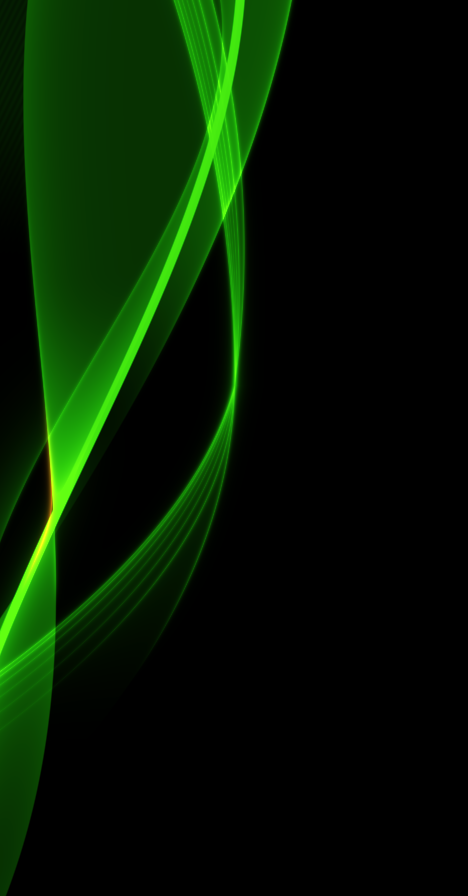
This background is drawn by a WebGL 1 fragment shader. Its source:

```glsl
precision highp float;
// Translucent green ribbons sweeping down the left of a black field.
// Cubic curves x(depth) bound the sheets; a fan of thin threads meets at a
// pinch. Light is summed as one intensity, then tinted by a green ramp.

uniform vec2 u_resolution;

// Curve positions at four evenly spaced depths, in units of canvas height
const vec4 LEFT_EDGE = vec4(0.031, 0.039, 0.0625, 0.0065);
const vec4 STRIP = vec4(0.268, 0.211, 0.107, -0.001);
const vec4 RIGHT_EDGE = vec4(0.3255, 0.251, 0.1315, -0.02);
const vec4 INNER_FOLD = vec4(0.246, 0.193, 0.0586, -0.026);
const float RIBBON_SPAN = 0.72;

const vec2 PINCH = vec2(0.262, 0.430);
const int THREADS = 7;
const float THREAD_WIDTH = 0.0013;
const float STRIP_HALF_WIDTH = 0.0052;
const vec3 WARM = vec3(0.75, 0.3, 0.04);

// Cubic through four nodes spread over 0..span
float curveX(vec4 n, float span, float y) {
  float s = 3.0 * y / span;
  float a = s - 1.0, b = s - 2.0, c = s - 3.0;
  return dot(n, vec4(-a * b * c / 6.0, s * b * c / 2.0,
                     -s * a * c / 2.0, s * a * b / 6.0));
}

// Signed distance to a curve, positive on its right
float curveSide(vec2 p, vec4 n, float span) {
  float x = curveX(n, span, p.y);
  float slope = (curveX(n, span, p.y + 0.002) - x) / 0.002;
  return (p.x - x) / sqrt(1.0 + slope * slope);
}

// Signed distance to thread k (0 = inner, 1 = outer) of the fan
float threadSide(vec2 p, float k) {
  float s = p.y - PINCH.y;
  float u = pow(k, s > 0.0 ? 1.5 : 0.6);
  float lean = s > 0.0 ? mix(0.28, 0.02, min(u / 0.8, 1.0)) : 0.14 * (1.0 - u);
  float bend = s > 0.0 ? mix(1.69, 1.0, smoothstep(0.75, 1.0, u))
                       : mix(0.461, 0.367, u);
  float slope = lean + 2.0 * bend * s;
  float x = PINCH.x - lean * s - bend * s * s;
  return (p.x - x) / sqrt(1.0 + slope * slope);
}

float glow(float d, float width) {
  return exp(-abs(d) / width);
}

float fanLight(vec2 p, float px) {
  float s = p.y - PINCH.y;
  float below = step(0.0, s);
  float sum = 0.0;
  for (int i = 0; i < THREADS; i++) {
    float k = float(i) / float(THREADS - 1);
    float d = threadSide(p, k);
    float weight = 0.32 + 0.14 * cos(6.0 * k);
    weight *= 1.0 - below * k * smoothstep(0.16, 0.34, s);
    sum += weight * (glow(d, THREAD_WIDTH) + 0.12 * glow(d, 0.006));
  }
  // Thin veil stretched between the outermost threads
  float inner = threadSide(p, 0.0), outer = threadSide(p, 1.0);
  float veil = below > 0.5
    ? smoothstep(-px, px, inner) * smoothstep(px, -px, outer)
      * (0.05 + 0.13 * glow(inner, 0.03)) * (1.0 - smoothstep(0.2, 0.42, s))
    : smoothstep(-px, px, outer) * smoothstep(px, -px, inner) * 0.2;
  return 0.85 * (1.0 - exp(-sum * (1.0 + 0.7 * glow(s, 0.08)))) + veil;
}

void main() {
  vec2 p = gl_FragCoord.xy / u_resolution.y;
  p.y = 1.0 - p.y; // depth below the top edge
  float px = 1.0 / u_resolution.y;
  float y = p.y;

  float dLeft = curveSide(p, LEFT_EDGE, 1.0);
  float dStrip = curveSide(p, STRIP, RIBBON_SPAN);
  float dRight = curveSide(p, RIGHT_EDGE, RIBBON_SPAN);
  float dInner = curveSide(p, INNER_FOLD, RIBBON_SPAN);
  float inLeft = smoothstep(-px, px, dLeft);
  float pastStrip = smoothstep(-px, px, dStrip);
  float pastRight = smoothstep(-px, px, dRight);
  float pastInner = smoothstep(-px, px, dInner);
  float upper = 1.0 - smoothstep(0.64, 0.68, y);

  // Main sheet, brighter at its rims and towards the lower twist
  float sheet = 0.19 + 0.17 * glow(dLeft, 0.03);
  sheet += 0.32 * smoothstep(0.3, 0.58, y) * (1.0 - pastStrip);
  sheet += pastInner * (1.0 - pastStrip) * (0.05 + 0.28 * glow(dStrip, 0.025));
  sheet += 0.12 * pastStrip + 0.12 * glow(dRight, 0.01);
  sheet *= 1.0 - 0.85 * pastStrip * smoothstep(0.2, 0.5, y);
  float light = sheet * inLeft * (1.0 - pastRight) * upper;

  // Dim backing sheet on the far left, with faint striations
  float backing = 0.1 * (1.0 - smoothstep(0.08, 0.3, y));
  backing *= 1.0 + 0.15 * sin(900.0 * (p.x + 0.5 * y));
  backing += 0.24 * smoothstep(0.3, 0.6, y) * glow(dInner, 0.03);
  light += backing * (1.0 - inLeft) * (1.0 - pastInner) * upper;

  // Lower sheet beneath the twist
  float lower = 0.22 + 0.1 * glow(dLeft, 0.02) + 0.3 * glow(dStrip, 0.03);
  lower *= 1.0 - 0.35 * smoothstep(0.75, 1.0, y);
  light += lower * (1.0 - inLeft) * pastStrip * smoothstep(0.55, 0.62, y);
  light += 0.35 * pastRight * (1.0 - pastStrip) * smoothstep(0.58, 0.63, y);

  // Rim lines and the bright strip
  light += 0.3 * glow(dLeft, 0.0018) * smoothstep(0.1, 0.45, y) * upper;
  light += 0.35 * glow(dRight, 0.0018) * (1.0 - smoothstep(0.15, 0.5, y));
  light += 0.2 * glow(dInner, 0.0018) * (1.0 - smoothstep(0.55, 0.64, y));
  light += fanLight(p, px);
  float strip = smoothstep(px, -px, abs(dStrip) - STRIP_HALF_WIDTH);
  light = mix(light, 0.93, strip * (0.95 - 0.25 * smoothstep(0.6, 0.72, y)));
  light += 0.3 * glow(dStrip, 0.012) * smoothstep(0.45, 0.65, y);

  // Warm highlight where the left edge rolls into the strip
  float fold = log(exp(dLeft * 150.0) + exp(dStrip * 150.0)) / 150.0;
  float heat = glow(fold, 0.0025) * smoothstep(0.42, 0.56, y)
             * (1.0 - smoothstep(0.6, 0.67, y));

  float g = clamp(light, 0.0, 1.0);
  vec3 color = vec3(0.14 * g + 0.24 * pow(g, 6.0), g, 0.02 * g + 0.05 * g * g);
  gl_FragColor = vec4(clamp(color + WARM * heat, 0.0, 1.0), 1.0);
}
```
